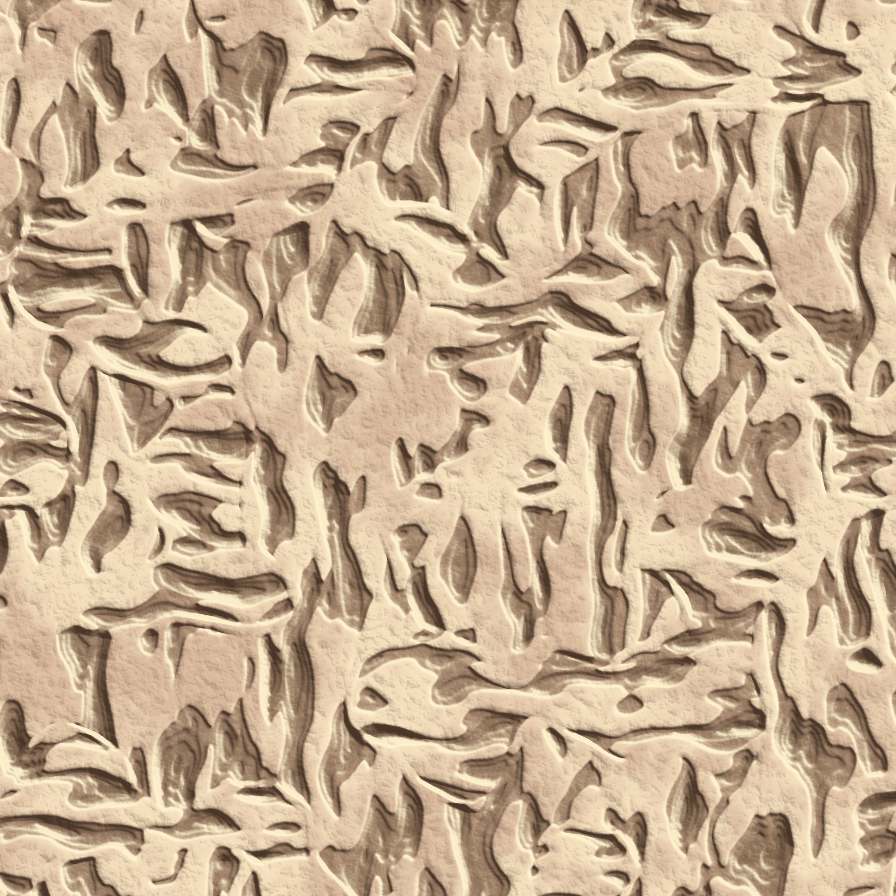
Give the GLSL for this texture, as a WebGL 1 fragment shader.

```glsl
precision highp float;
// Weathered sandstone carved with upright and level grooves, lit from the upper right.
// Stretched gradient noise forms the grooves; dividing it by its slope gives a
// distance to each contour, so walls keep an even width and a crisp edge.
uniform vec2 u_resolution;

const vec2 UPRIGHT_SCALE = vec2(32.0, 10.5);
const vec2 LEVEL_SCALE = vec2(11.5, 36.0);
const vec2 CLUSTER_SCALE = vec2(16.0, 13.0);
const float DIRECTION_SCALE = 7.0;
const float WARP_SCALE = 12.0;
const float WARP_AMOUNT = 0.022;
const float CLUSTER_WEIGHT = 0.5;
const float STRIP_WEIGHT = 0.26;    // finer strips laid over each groove
const float STRIP_RATIO = 1.9;
const float TURN_GAP = 0.22;        // bare stone between upright and level areas
const float RIM_LEVEL = 0.025;      // field value at the outer wall
const float TERRACE_STEP = 0.17;    // field rise between inner steps
const float WALL_WIDTH = 0.0023;
const float MIN_SLOPE = 4.0;
const float FULL_RELIEF_SLOPE = 9.0;
const float SAMPLE_STEP = 0.0007;
const float GRAIN_SCALE = 30.0;
const float GRAIN_RELIEF = 1.35;
const vec2 LIGHT = vec2(0.66, 0.75);

const vec3 CREAM = vec3(0.955, 0.87, 0.735);
const vec3 ROSE_SAND = vec3(0.845, 0.715, 0.605);
const vec3 FLOOR_LIGHT = vec3(0.70, 0.575, 0.47);
const vec3 FLOOR_DEEP = vec3(0.53, 0.425, 0.33);
const vec3 SHADOW = vec3(0.25, 0.18, 0.13);
const vec3 SUNLIT = vec3(1.0, 0.95, 0.81);

vec2 cornerGradient(vec2 cell) {
  vec3 q = fract(vec3(cell.xyx) * vec3(0.1031, 0.1030, 0.0973));
  q += dot(q, q.yzx + 33.33);
  float angle = 6.2832 * fract((q.x + q.y) * q.z);
  return vec2(cos(angle), sin(angle));
}

float gradientNoise(vec2 p) {
  vec2 cell = floor(p);
  vec2 f = p - cell;
  vec2 u = f * f * f * (f * (f * 6.0 - 15.0) + 10.0);
  vec2 e = vec2(1.0, 0.0);
  float a = dot(cornerGradient(cell), f);
  float b = dot(cornerGradient(cell + e.xy), f - e.xy);
  float c = dot(cornerGradient(cell + e.yx), f - e.yx);
  float d = dot(cornerGradient(cell + e.xx), f - e.xx);
  return mix(mix(a, b, u.x), mix(c, d, u.x), u.y);
}

// Layered noise; crease = 1 folds each layer into sharp valleys.
float layers(vec2 p, float crease) {
  float sum = 0.0;
  float weight = 0.6;
  for (int i = 0; i < 4; i++) {
    float n = gradientNoise(p);
    sum += weight * mix(n, 1.5 * abs(n) - 0.3, crease);
    p = mat2(1.6, 1.2, -1.2, 1.6) * p + 7.3;
    weight *= 0.56;
  }
  return sum;
}

// A groove with finer strips running along it.
float strips(vec2 p) {
  return gradientNoise(p) + STRIP_WEIGHT * gradientNoise(p * STRIP_RATIO + 31.0);
}

// Positive inside the grooves, negative on the untouched face.
float carvingField(vec2 p) {
  vec2 bend = vec2(gradientNoise(p * WARP_SCALE + 3.7),
                   gradientNoise(p * WARP_SCALE + 41.2));
  vec2 q = p + WARP_AMOUNT * bend;
  float upright = strips(q * UPRIGHT_SCALE + 11.0);
  float level = strips(q * LEVEL_SCALE + 57.0);
  float turn = smoothstep(0.02, 0.16, gradientNoise(q * DIRECTION_SCALE + 23.0));
  float gap = TURN_GAP * 4.0 * turn * (1.0 - turn);
  float cluster = gradientNoise(q * CLUSTER_SCALE + 83.0);
  return mix(upright, level, turn) + CLUSTER_WEIGHT * cluster - gap - RIM_LEVEL;
}

void main() {
  vec2 p = gl_FragCoord.xy / u_resolution.y;

  // Contour direction and slope of the carving
  float field = carvingField(p);
  vec2 slope = vec2(carvingField(p + vec2(SAMPLE_STEP, 0.0)) - field,
                    carvingField(p + vec2(0.0, SAMPLE_STEP)) - field) / SAMPLE_STEP;
  float steepness = max(length(slope), MIN_SLOPE);
  float facing = dot(slope, LIGHT) / max(steepness, FULL_RELIEF_SLOPE);

  // Outer wall and inner terraces
  float wall = max(WALL_WIDTH, 1.0 / u_resolution.y);
  float carved = smoothstep(-0.6, 0.6, field / steepness / wall);
  float depth = 0.0;
  float relief = 0.0;
  for (int i = 0; i < 4; i++) {
    float k = float(i);
    float reach = (field - k * TERRACE_STEP) / steepness / wall;
    float strength = i == 0 ? 1.0 : 0.7;
    float offset = facing < 0.0 ? 0.5 : -0.5;
    float edge = exp(-(reach - offset) * (reach - offset) * 1.1);
    float falloff = exp(-reach * reach * 0.08);
    relief += strength * facing * (0.95 * edge + 0.18 * falloff);
    if (i > 0) depth += smoothstep(-1.0, 1.0, reach) / 3.0;
  }

  // Creased stone grain, lit by the same light
  float grain = layers(p * GRAIN_SCALE, 1.0);
  float grainSlope = grain - layers((p + LIGHT * 0.002) * GRAIN_SCALE, 1.0);
  relief += GRAIN_RELIEF * grainSlope;

  // Face and floor colours
  float mottle = layers(p * 6.0 + 19.0, 0.0) + 0.35 * grain;
  vec3 face = mix(CREAM, ROSE_SAND, smoothstep(-0.25, 0.3, mottle));
  float tone = clamp(0.25 + 0.8 * depth + 0.6 * grain, 0.0, 1.0);
  vec3 color = mix(face, mix(FLOOR_LIGHT, FLOOR_DEEP, tone), carved);

  color = mix(color, SHADOW, clamp(-relief * 0.85, 0.0, 0.9));
  color = mix(color, SUNLIT, clamp(relief * 1.05, 0.0, 0.95));
  gl_FragColor = vec4(color, 1.0);
}
```
